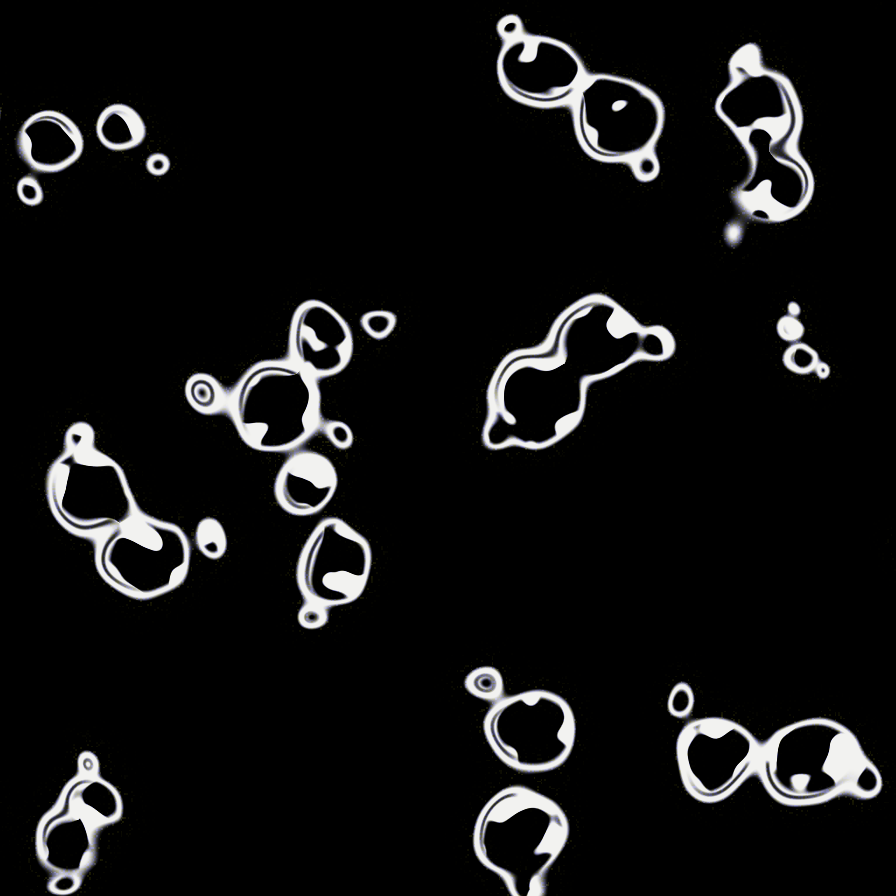
Reproduce this background procedurally as a Shadertoy shader.

```glsl
#define CELLS 4.0
#define FILL 0.65
#define JITTER 0.35
#define WARP 0.016
#define BLEND 0.022
#define RIM 0.0065
#define RIM_SWELL 0.036
#define GROOVE_DEPTH 0.0095
#define EDGE 0.0022
#define GRAINS 512.0
#define INK vec3(0.95, 0.95, 0.94)

const float TAU = 6.28318;

// Integer hash: two values in 0..1 per lattice point
vec2 hash2(vec2 p) {
    uvec2 v = uvec2(ivec2(p)) * 1664525u + 1013904223u;
    for (int i = 0; i < 2; i++) {
        v.x += v.y * 1664525u;
        v.y += v.x * 1664525u;
        v ^= v >> 16u;
    }
    return vec2(v >> 8u) / 16777216.0;
}

vec2 direction(float turn) {
    return vec2(cos(TAU * turn), sin(TAU * turn));
}

float corner(vec2 cell, vec2 offset, vec2 f) {
    return dot(direction(hash2(cell + offset).x), f - offset);
}

float gradientNoise(vec2 p) {
    vec2 c = floor(p), f = p - c;
    vec2 u = f * f * f * (f * (f * 6.0 - 15.0) + 10.0);
    return mix(mix(corner(c, vec2(0, 0), f), corner(c, vec2(1, 0), f), u.x),
               mix(corner(c, vec2(0, 1), f), corner(c, vec2(1, 1), f), u.x), u.y);
}

float smoothMin(float a, float b, float k) {
    float h = max(k - abs(a - b), 0.0) / k;
    return min(a, b) - 0.25 * h * h * k;
}

// Kidney of merged lobes; side is 1 on its convex flank
float organism(vec2 p, vec2 id, float size, out float side) {
    vec2 shape = hash2(id + 57.0);
    vec2 extra = hash2(id + 131.0);
    vec2 axis = direction(shape.x);
    vec2 inward = vec2(-axis.y, axis.x);
    p /= size;

    float reach = mix(0.034, 0.058, shape.y);
    float d = length(p - axis * reach) - mix(0.046, 0.056, extra.x);
    d = smoothMin(d, length(p + axis * reach) - mix(0.036, 0.054, extra.y), BLEND);

    // Bite out of the concave flank
    float bite = length(p - inward * mix(0.07, 0.1, extra.x)) - 0.046;
    d = -smoothMin(-d, bite, 0.012);

    // Small buds near the tips
    for (int i = 0; i < 2; i++) {
        vec2 bud = hash2(id * 3.0 + float(i) * 17.0 + 211.0);
        vec2 at = direction(shape.x + 0.5 * float(i) + 0.25 * (bud.x - 0.5));
        float radius = mix(0.013, 0.022, bud.y);
        d = smoothMin(d, length(p - at * (reach + 0.062)) - radius, BLEND);
    }
    side = smoothstep(0.1, 0.75, dot(p, -inward) / (length(p) + 0.001));
    return d * size;
}

// Scattered organisms: x is signed distance, y the flank mask
vec2 colony(vec2 p) {
    vec2 home = floor(p * CELLS);
    float field = 1.0, nearest = 1.0, flank = 0.0;
    for (int y = -1; y <= 1; y++)
    for (int x = -1; x <= 1; x++) {
        vec2 id = home + vec2(x, y);
        float phase = fract(0.5 + 0.27 * id.x + 0.66667 * id.y);
        if (phase > FILL) continue;
        float size = mix(0.35, 1.0, smoothstep(0.68, 0.35, phase));
        vec2 center = (id + 0.5 + JITTER * (hash2(id) - 0.5)) / CELLS;
        float side;
        float d = organism(p - center, id, size, side);
        field = smoothMin(field, d, BLEND);
        if (d < nearest) {
            nearest = d;
            flank = side;
        }
    }
    return vec2(field, flank);
}

void mainImage(out vec4 fragColor, in vec2 fragCoord) {
    vec2 uv = fragCoord / iResolution.y;
    vec2 warp = vec2(gradientNoise(uv * 13.0), gradientNoise(uv * 13.0 + 41.0));
    vec2 cell = colony(uv + WARP * warp);
    float depth = -cell.x, flank = cell.y;
    float edge = max(EDGE, 1.0 / iResolution.y);

    // Outline, sharp in most places and blurred in a few
    float blur = edge + 0.009 * smoothstep(0.2, 0.5, gradientNoise(uv * 9.0 + 83.0));
    float ink = smoothstep(-edge, blur, depth);

    // Hollow core inside a rim of uneven width
    float swell = smoothstep(0.0, 0.5, gradientNoise(uv * 24.0 + 19.0));
    float rim = RIM + RIM_SWELL * swell + 0.009 * flank;
    float coreBlur = edge + 0.003 * flank;
    ink *= 1.0 - smoothstep(rim - edge, rim + coreBlur, depth);

    // Thin groove along the convex flank
    float groove = 1.0 - smoothstep(0.0004, 0.0034, abs(depth - GROOVE_DEPTH));
    ink *= 1.0 - 0.85 * groove * flank;

    // Blue and olive grain in the half tones
    float grain = hash2(floor(uv * GRAINS) + 311.0).x;
    float fringe = 4.0 * ink * (1.0 - ink);
    float halo = exp(-abs(depth) * 130.0) * step(0.93, grain) * (1.0 - ink);
    vec3 color = INK * ink + fringe * vec3(0, 0, mix(-0.12, 0.22, grain));
    color += halo * vec3(0.15, 0.15, 0.02);
    fragColor = vec4(clamp(color, 0.0, 1.0), 1.0);
}
```
